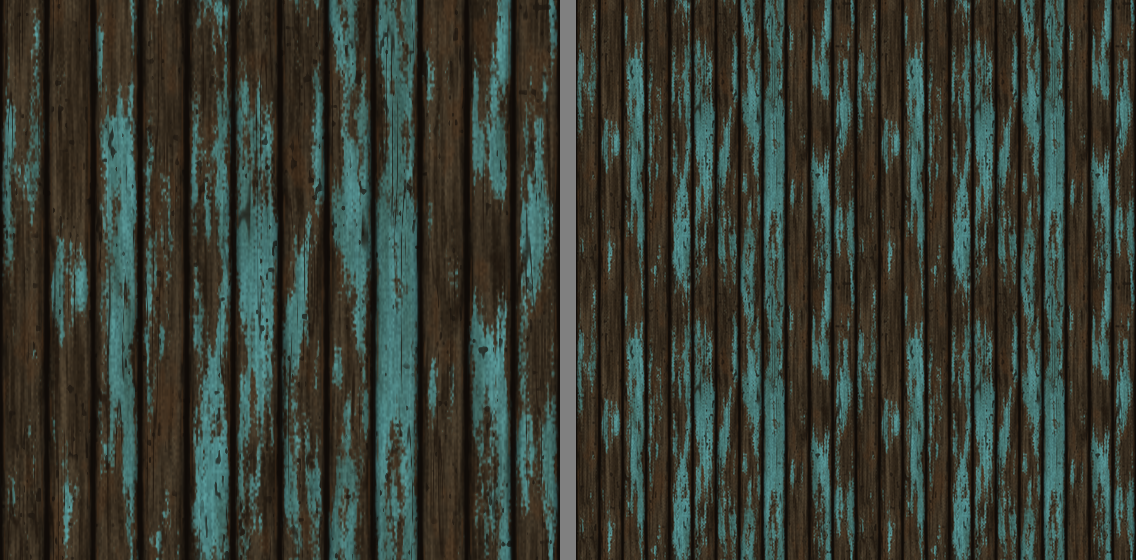
Left, the tile; right, the same tile 2 across and 2 down.
Reproduce this texture procedurally as a WebGL 2 fragment shader.

```glsl
#version 300 es
precision highp float;

uniform vec2 u_resolution;
out vec4 fragColor;

const float PLANKS = 12.0;
// Share of surviving paint on each plank
const float PAINT_AMOUNT[12] = float[12](
    0.42, 0.20, 0.58, 0.14, 0.58, 0.60, 0.62, 0.62, 0.95, 0.22, 0.64, 0.42);

float hash(vec2 p) {
    return fract(sin(dot(p, vec2(127.1, 311.7))) * 43758.5453);
}

// Value noise that wraps over the unit square
float noise(vec2 uv, vec2 cells, float seed) {
    vec2 p = uv * cells;
    vec2 i = floor(p);
    vec2 f = p - i;
    f = f * f * (3.0 - 2.0 * f);
    vec2 a = mod(i, cells);
    vec2 b = mod(i + 1.0, cells);
    float low = mix(hash(a + seed), hash(vec2(b.x, a.y) + seed), f.x);
    float high = mix(hash(vec2(a.x, b.y) + seed), hash(b + seed), f.x);
    return mix(low, high, f.y);
}

float fbm(vec2 uv, vec2 cells, float seed) {
    float sum = 0.0;
    float weight = 0.5;
    for (int i = 0; i < 4; i++) {
        sum += weight * noise(uv, cells, seed + float(i) * 7.3);
        cells *= 2.0;
        weight *= 0.5;
    }
    return sum / 0.9375;
}

void main() {
    vec2 uv = fract(gl_FragCoord.xy / u_resolution);
    float plank = floor(uv.x * PLANKS);
    float across = fract(uv.x * PLANKS);
    float edge = min(across, 1.0 - across);
    float tone = hash(vec2(plank, 4.0));

    // Each plank slides its grain along its own length
    vec2 guv = vec2(uv.x, fract(uv.y + hash(vec2(plank, 9.0))));
    float warp = noise(guv, vec2(24.0, 9.0), 3.0) - 0.5;
    guv.x = fract(guv.x + warp * 0.004);

    float streak = fbm(guv, vec2(96.0, 5.0), 11.0);
    float grain = noise(guv, vec2(300.0, 14.0), 23.0);
    float grit = noise(guv, vec2(320.0, 170.0), 31.0);
    float blotch = fbm(guv, vec2(36.0, 14.0), 37.0);

    // Bare wood
    vec3 wood = mix(vec3(0.15, 0.115, 0.075), vec3(0.31, 0.26, 0.19),
        smoothstep(0.22, 0.8, 0.5 * streak + 0.3 * grain + 0.2 * blotch));
    wood *= 0.88 + 0.2 * tone;
    wood = mix(wood, vec3(0.28, 0.18, 0.10), 0.45 * smoothstep(0.52, 0.75, blotch));

    // Peeling paint: broad patches broken by streaks and flakes
    float patches = 0.46 * noise(guv, vec2(24.0, 5.0), 41.0)
        + 0.27 * noise(guv, vec2(84.0, 11.0), 47.0)
        + 0.17 * noise(guv, vec2(216.0, 28.0), 53.0)
        + 0.10 * fbm(guv, vec2(120.0, 64.0), 59.0);
    float cover = patches - 0.5 + 0.36 * (PAINT_AMOUNT[int(plank)] - 0.53)
        + 0.11 * (grit - 0.5) - 0.16 * (1.0 - smoothstep(0.05, 0.2, edge));
    float paint = smoothstep(-0.05, 0.10, cover);
    float rim = smoothstep(-0.10, -0.02, cover) * (1.0 - paint);
    float wash = smoothstep(-0.16, 0.06, cover) * 0.3;

    vec3 teal = mix(vec3(0.25, 0.44, 0.42), vec3(0.33, 0.61, 0.62),
        smoothstep(0.25, 0.75, 0.6 * streak + 0.4 * noise(guv, vec2(48.0, 8.0), 61.0)));
    teal *= 0.92 + 0.14 * grain;
    vec3 color = mix(wood, vec3(0.30, 0.33, 0.28), wash);
    color = mix(color, vec3(0.27, 0.17, 0.09), 0.3 * rim);
    color = mix(color, teal, paint * (0.7 + 0.25 * blotch));

    // Long thin cracks
    float ridge = abs(noise(guv, vec2(108.0, 4.0), 67.0) - 0.5);
    float crack = (1.0 - smoothstep(0.01, 0.075, ridge))
        * smoothstep(0.48, 0.7, noise(guv, vec2(60.0, 6.0), 71.0));
    color = mix(color, vec3(0.12, 0.085, 0.055), 0.7 * crack);

    // Small pits and dark chips
    float pit = smoothstep(0.76, 0.88, noise(guv, vec2(168.0, 66.0), 73.0))
        * smoothstep(0.42, 0.65, noise(guv, vec2(48.0, 18.0), 79.0));
    color = mix(color, vec3(0.11, 0.085, 0.06), 0.72 * pit);
    color *= 0.88 + 0.24 * grit;

    // Worn, rusty plank edges
    float worn = smoothstep(0.06, 0.085, edge) * (1.0 - smoothstep(0.09, 0.13, edge));
    worn *= smoothstep(0.45, 0.7, noise(guv, vec2(96.0, 22.0), 83.0));
    color = mix(color, vec3(0.38, 0.25, 0.14), 0.55 * worn);

    // Rounded sides and dark joints
    float ragged = 0.03 * (noise(uv, vec2(120.0, 40.0), 89.0) - 0.5);
    color *= mix(0.6, 1.0, smoothstep(0.04, 0.2, edge + ragged));
    float joint = 1.0 - smoothstep(0.025, 0.085, edge + ragged);
    color = mix(color, vec3(0.055, 0.038, 0.026), 0.92 * joint);

    fragColor = vec4(color, 1.0);
}
```
